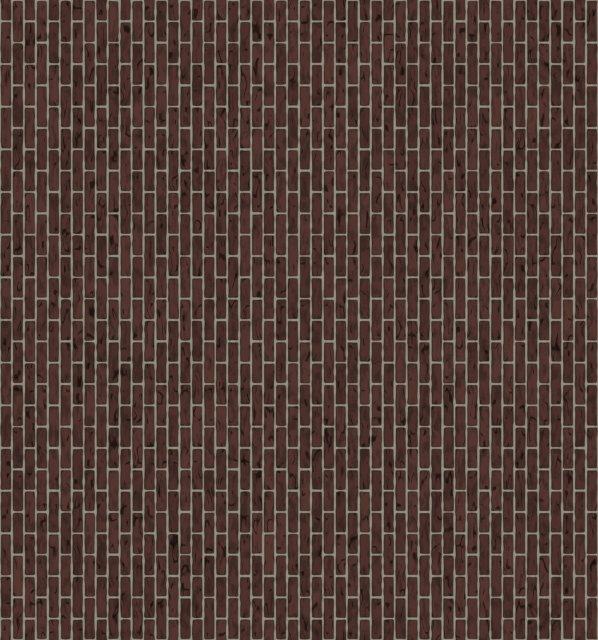
A WebGL 1 fragment shader for this texture:

```glsl
precision highp float;
// Dark red brick wall in upright running bond, with pale grey-green mortar.

uniform vec2 u_resolution;

const vec2 COUNT = vec2(50.0, 15.0);     // bricks across and down
const float BRICK_ASPECT = 3.57;         // cell height in column widths
const float JOINT = 0.178;               // mortar width in column widths
const float CORNER = 0.13;               // corner radius
const float WOBBLE = 0.07;               // unevenness of the brick outline
const float SOFT = 0.045;                // edge softness
const float SHADE_WIDTH = 0.13;          // dark rim inside each brick
const float TONE_RANGE = 0.16;           // brightness change between bricks
const float CRACK_DEPTH = 0.55;
const int SAMPLES = 3;                   // samples per pixel along each axis

const vec3 BRICK_RED = vec3(0.318, 0.196, 0.176);
const vec3 BRICK_DARK = vec3(0.238, 0.155, 0.138);
const vec3 RIM_DARK = vec3(0.175, 0.125, 0.105);
const vec3 MORTAR_LIGHT = vec3(0.575, 0.585, 0.520);
const vec3 MORTAR_DARK = vec3(0.465, 0.465, 0.410);

float hash(vec2 p) {
  vec3 q = fract(vec3(p.xyx) * 0.1031);
  q += dot(q, q.yzx + 33.33);
  return fract((q.x + q.y) * q.z);
}

// Value noise on a lattice that wraps after the given whole period
float wrapNoise(vec2 p, vec2 period) {
  vec2 i = floor(p);
  vec2 f = fract(p);
  f = f * f * (3.0 - 2.0 * f);
  vec2 a = mod(i, period);
  vec2 b = mod(i + 1.0, period);
  return mix(mix(hash(a), hash(vec2(b.x, a.y)), f.x),
             mix(hash(vec2(a.x, b.y)), hash(b), f.x), f.y);
}

// Noise with a whole number of lattice steps per brick cell
float cellNoise(vec2 p, vec2 steps) {
  return wrapNoise(p * steps, COUNT * steps);
}

float roundedBox(vec2 p, vec2 halfSize, float radius) {
  vec2 q = abs(p) - halfSize + radius;
  return length(max(q, 0.0)) + min(max(q.x, q.y), 0.0) - radius;
}

vec3 brickFace(vec2 p, vec2 id) {
  // Lengthwise grain, bent by a slower noise
  float bend = cellNoise(p, vec2(1.0, 4.0)) - 0.5;
  vec2 bent = p + vec2(0.5 * bend, 0.0);
  float grain = cellNoise(bent, vec2(6.0, 5.0));
  float blotch = cellNoise(p, vec2(2.0, 6.0));
  float grit = cellNoise(p, vec2(8.0, 28.0));
  float wear = 0.45 * grain + 0.35 * blotch + 0.2 * grit;
  vec3 color = mix(BRICK_DARK, BRICK_RED, smoothstep(0.22, 0.62, wear));

  // Thin broken cracks along the grain
  float line = abs(cellNoise(bent, vec2(3.0, 3.0)) - 0.5);
  float broken = smoothstep(0.52, 0.75, cellNoise(p, vec2(3.0, 7.0)));
  color *= 1.0 - CRACK_DEPTH * broken * (1.0 - smoothstep(0.02, 0.10, line));

  return color * (1.0 + TONE_RANGE * (hash(id + 7.0) - 0.5));
}

vec3 wall(vec2 uv) {
  vec2 p = uv * COUNT;

  // Every other column is shifted by half a brick
  float column = floor(p.x);
  float shift = 0.5 * (1.0 - mod(column, 2.0));
  vec2 cell = vec2(p.x, p.y + shift);
  vec2 id = mod(floor(cell), COUNT);
  vec2 local = (fract(cell) - 0.5) * vec2(1.0, BRICK_ASPECT);

  // Uneven rounded outline
  vec2 halfSize = 0.5 * (vec2(1.0, BRICK_ASPECT) - JOINT);
  float d = roundedBox(local, halfSize, CORNER);
  d += WOBBLE * (cellNoise(p, vec2(2.0, 7.0)) - 0.5);

  // Dark rim, strongest on the left side
  float side = mix(0.75, 0.3, smoothstep(-0.4, 0.4, local.x));
  float rim = side * smoothstep(-SHADE_WIDTH, 0.0, d);
  vec3 brick = mix(brickFace(p, id), RIM_DARK, rim);

  // Mortar, darker beside the bricks
  float sand = cellNoise(p, vec2(7.0, 24.0));
  float height = smoothstep(0.0, 0.08, d) * (0.65 + 0.35 * sand);
  vec3 mortar = mix(MORTAR_DARK, MORTAR_LIGHT, height);

  return mix(brick, mortar, smoothstep(-SOFT, SOFT, d));
}

void main() {
  // Average a grid of samples inside the pixel
  vec3 sum = vec3(0.0);
  for (int y = 0; y < SAMPLES; y++) {
    for (int x = 0; x < SAMPLES; x++) {
      vec2 offset = (vec2(float(x), float(y)) + 0.5) / float(SAMPLES) - 0.5;
      sum += wall((gl_FragCoord.xy + offset) / u_resolution);
    }
  }
  gl_FragColor = vec4(sum / float(SAMPLES * SAMPLES), 1.0);
}
```
